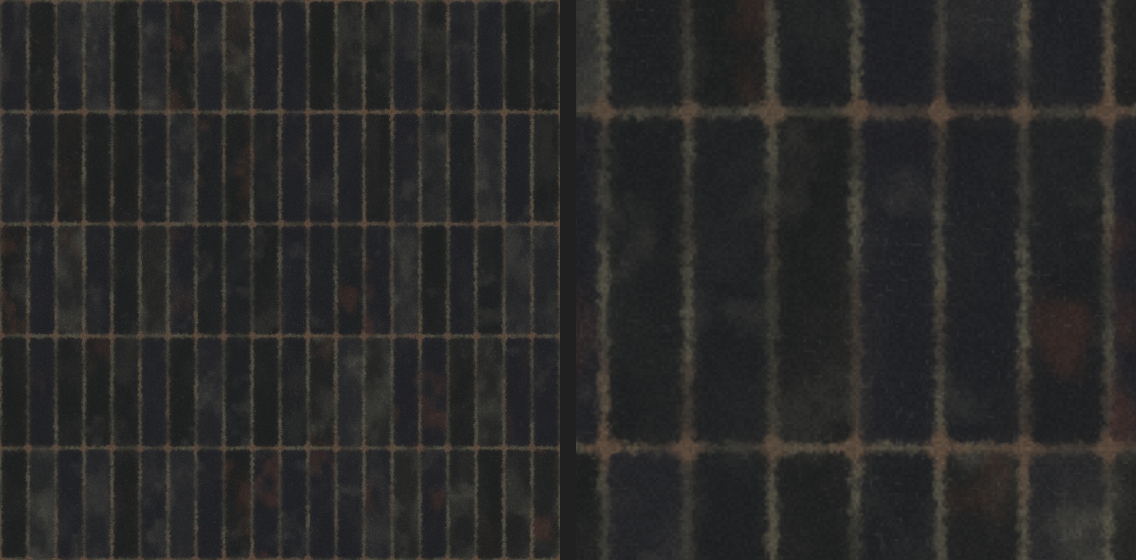
Left, the full canvas; right, a detail of the centre.
Reproduce this texture procedurally as a Shadertoy shader.

```glsl
// Dark weathered upright tiles, 20 across by 5 down, with soft worn joints and rusty crossings.

const vec2 GRID = vec2(20.0, 5.0);
const float JOINT_HALF = 0.0034;
const float CORNER_RADIUS = 0.006;

const vec3 BLUE_BLACK = vec3(0.128, 0.131, 0.146);
const vec3 GREEN_BLACK = vec3(0.118, 0.124, 0.122);
const vec3 GREY_DUST = vec3(0.255, 0.252, 0.232);
const vec3 RUST = vec3(0.30, 0.195, 0.165);
const vec3 JOINT_OLIVE = vec3(0.305, 0.295, 0.250);
const vec3 JOINT_BROWN = vec3(0.350, 0.285, 0.235);

float hash(vec2 p) {
    vec3 q = fract(vec3(p.xyx) * 0.1031);
    q += dot(q, q.yzx + 33.33);
    return fract((q.x + q.y) * q.z);
}

float noise(vec2 p) {
    vec2 cell = floor(p);
    vec2 f = fract(p);
    f = f * f * (3.0 - 2.0 * f);
    float low = mix(hash(cell), hash(cell + vec2(1.0, 0.0)), f.x);
    float high = mix(hash(cell + vec2(0.0, 1.0)), hash(cell + 1.0), f.x);
    return mix(low, high, f.y);
}

float fbm(vec2 p) {
    float sum = 0.0;
    float weight = 0.5;
    for (int i = 0; i < 5; i++) {
        sum += weight * noise(p);
        p = p * 2.03 + 17.3;
        weight *= 0.5;
    }
    return sum;
}

float roundedBox(vec2 p, vec2 halfSize, float radius) {
    vec2 q = abs(p) - halfSize + radius;
    return length(max(q, 0.0)) + min(max(q.x, q.y), 0.0) - radius;
}

// Body colour of one tile: own tone, dusty clouds and occasional rust.
vec3 tileColor(vec2 uv, vec2 id) {
    float tone = hash(id + 3.7);
    float dustiness = hash(id + 41.2);
    vec2 shift = id * 7.31;
    vec3 color = mix(BLUE_BLACK, GREEN_BLACK, smoothstep(0.4, 0.8, tone));
    float cloud = smoothstep(0.36, 0.78, fbm(uv * vec2(30.0, 20.0) + shift));
    float patchy = smoothstep(0.60, 0.82, fbm(uv * 24.0 + shift + 53.0));
    float dust = cloud * mix(0.08, 0.65, dustiness * dustiness) + 0.35 * patchy;
    dust += 0.20 * smoothstep(0.6, 1.0, dustiness);
    color = mix(color, GREY_DUST, clamp(dust, 0.0, 1.0));
    float stain = smoothstep(0.50, 0.76, fbm(uv * vec2(26.0, 18.0) + shift + 91.0));
    return mix(color, RUST, stain * 0.5 * smoothstep(0.45, 0.95, hash(id + 77.0)));
}

// Joint colour: olive along the runs, brown around the crossings.
vec3 jointColor(vec2 uv, float crossingDistance) {
    float brown = 0.8 * (1.0 - smoothstep(0.004, 0.018, crossingDistance));
    brown += 0.55 * smoothstep(0.45, 0.75, noise(uv * 23.0 + 5.0));
    return mix(JOINT_OLIVE, JOINT_BROWN, clamp(brown, 0.0, 1.0));
}

void mainImage(out vec4 fragColor, in vec2 fragCoord) {
    vec2 uv = fragCoord / iResolution.xy;
    vec2 id = floor(uv * GRID);
    vec2 halfCell = 0.5 / GRID;
    vec2 local = (fract(uv * GRID) - 0.5) / GRID;

    // Ragged, softly blurred tile outline
    float edge = roundedBox(local, halfCell - JOINT_HALF, CORNER_RADIUS);
    edge += (noise(uv * 210.0) - 0.5) * 0.0035 + (noise(uv * 480.0) - 0.5) * 0.0025;
    float joint = smoothstep(-0.0025, 0.0035, edge);
    float haze = smoothstep(-0.009, 0.0, edge);

    // Uneven wear along the joints, strongest at the crossings
    float crossing = length(halfCell - abs(local));
    float wear = mix(0.45, 1.0, smoothstep(0.25, 0.70, noise(uv * vec2(38.0, 26.0) + 11.0)));
    wear = max(wear, 0.95 - smoothstep(0.004, 0.018, crossing));

    vec3 grout = jointColor(uv, crossing);
    vec3 color = tileColor(uv, id);
    color = mix(color, grout, 0.08 * haze);
    color = mix(color, grout, joint * wear);

    // Fine grain and sparse pale specks
    float grain = hash(floor(uv * 512.0)) - 0.5;
    float speck = smoothstep(0.80, 0.97, noise(uv * 330.0 + 29.0));
    color *= 1.0 + 0.16 * grain;
    color += 0.035 * speck * smoothstep(0.35, 0.65, fbm(uv * 15.0));

    fragColor = vec4(color, 1.0);
}
```
